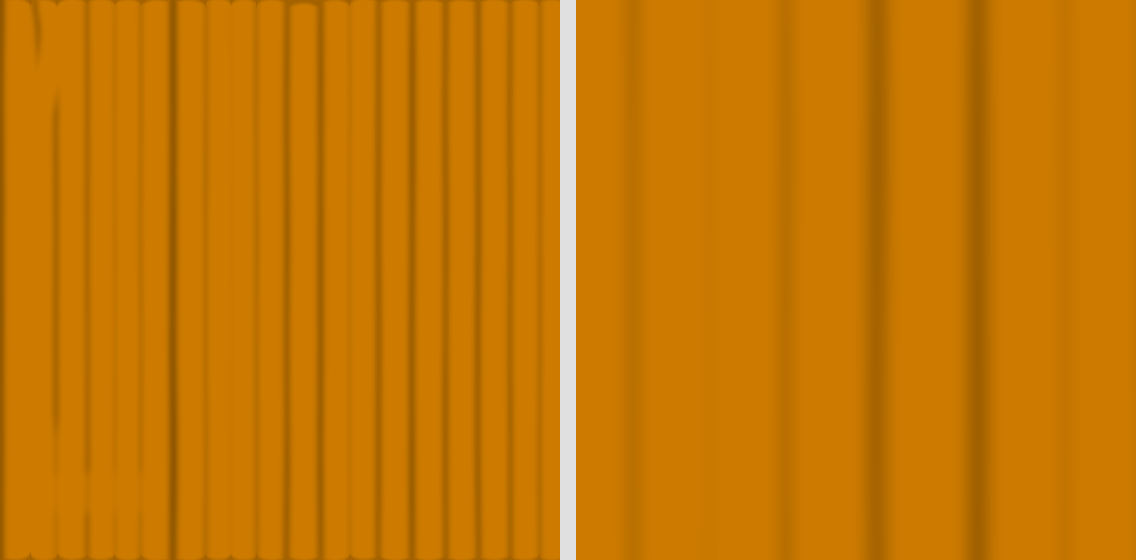
Left, the full canvas; right, a detail of the centre.
Give the GLSL for this texture, as a WebGL 1 fragment shader.

```glsl
precision highp float;
uniform vec2 u_resolution;

#define FACE vec3(0.804, 0.482, 0.0)
#define PITCH 0.0391
#define SPREAD 0.0143
#define BLUR 0.0058
#define WIDEN 0.0034
#define GROOVE_DARK 0.275
#define END_DARK 0.2
#define CAPPED_SLAT 10.0
#define WOBBLE 0.0016

float hash(vec2 p) {
  vec3 q = fract(p.xyx * vec3(0.1031, 0.1030, 0.0973));
  q += dot(q, q.yzx + 33.33);
  return fract((q.x + q.y) * q.z);
}

// Smooth noise along a slat, one track per seed
float noise(float t, float seed) {
  float cell = floor(t), f = fract(t);
  f = f * f * (3.0 - 2.0 * f);
  return mix(hash(vec2(cell, seed)), hash(vec2(cell + 1.0, seed)), f);
}

float band(float lo, float hi, float soft, float t) {
  return smoothstep(lo - soft, lo + soft, t) * (1.0 - smoothstep(hi - soft, hi + soft, t));
}

float groove(float d, float depth) {
  float w = BLUR + WIDEN * depth;
  return depth * exp(-d * d / (w * w));
}

// Darkening past a rounded slat end
float slatEnd(float edge, float lift, float across, float radius) {
  float drop = 0.6 * radius * (1.0 - sqrt(max(0.0, 1.0 - across * across)));
  return END_DARK * (1.0 - smoothstep(-0.006, 0.006, edge - lift - drop));
}

void main() {
  vec2 p = gl_FragCoord.xy / u_resolution;

  // Groove depths, left to right; deeper grooves push slats apart
  vec4 depths[5];
  depths[0] = vec4(1.0, 0.02, 0.55, 0.5);
  depths[1] = vec4(0.2, 0.3, 1.0, 0.35);
  depths[2] = vec4(0.08, 0.35, 0.7, 0.75);
  depths[3] = vec4(0.2, 0.65, 0.8, 0.65);
  depths[4] = vec4(0.7, 0.55, 0.4, 0.0);

  // Rubbed patch low on the left panel
  float rubbed = band(0.085, 0.155, 0.015, p.y) * band(0.09, 0.292, 0.008, p.x);

  float shade = 0.0, x = 0.001, previous = 0.0;
  float slat = 0.0, across = 0.0, halfWidth = 0.02;

  for (int g = 0; g < 5; g++) {
    for (int k = 0; k < 4; k++) {
      float i = float(g * 4 + k);
      float depth = depths[g][k];
      float left = x;
      if (i > 0.5) x += PITCH + SPREAD * (previous + depth);
      previous = depth;

      // Slat that holds this point
      if (p.x >= left && p.x < x) {
        slat = i - 1.0;
        halfWidth = 0.5 * (x - left);
        across = (p.x - left) / halfWidth - 1.0;
      }

      // Wear: seam 1 is only a nick at the top, seam 2 starts lower and fades
      float seam = x + WOBBLE * (noise(p.y * 5.0, i) - 0.5);
      if (i == 1.0) {
        depth += 0.6 * smoothstep(0.86, 0.95, p.y);
        seam += 0.007 + 0.006 * band(0.87, 0.97, 0.03, p.y);
      }
      if (i == 2.0) {
        depth *= 1.0 - smoothstep(0.79, 0.86, p.y);
        depth *= mix(0.4, 1.0, smoothstep(0.2, 0.27, p.y));
        seam += 0.004 * smoothstep(0.77, 0.86, p.y) - 0.002;
      }
      depth *= 0.94 + 0.12 * noise(p.y * 7.0, i + 40.0);
      shade += GROOVE_DARK * groove(p.x - seam, depth * (1.0 - 0.6 * rubbed));
    }
  }

  // Rounded ends, one slat cut short at the top
  float jitter = 0.003 * (hash(vec2(slat, 7.0)) - 0.5);
  float topLift = slat == CAPPED_SLAT ? 0.006 : jitter - 0.002;
  float ends = max(slatEnd(1.0 - p.y, topLift, across, halfWidth),
                   slatEnd(p.y, -0.001 - jitter, across, halfWidth));
  shade = max(shade, ends);

  gl_FragColor = vec4(FACE * (1.0 - shade), 1.0);
}
```
